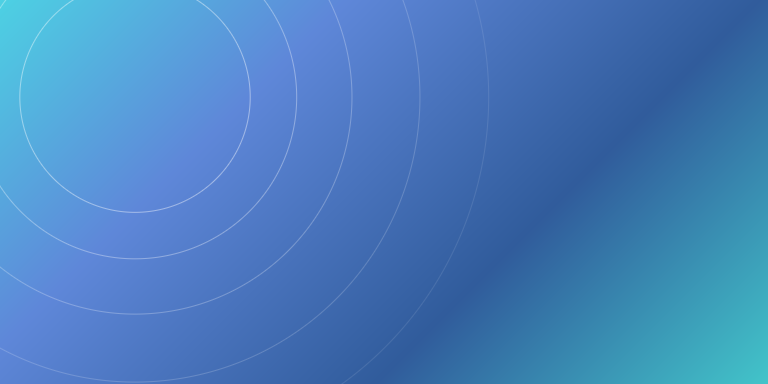
Reproduce this background procedurally as a Shadertoy shader.

```glsl
const vec3 CYAN   = vec3(0.30, 0.82, 0.89);
const vec3 VIOLET = vec3(0.37, 0.53, 0.85);
const vec3 NAVY   = vec3(0.19, 0.36, 0.61);
const vec3 TEAL   = vec3(0.26, 0.77, 0.79);

const int RING_COUNT = 5;
const float RING_RADII[RING_COUNT] = float[](0.300, 0.421, 0.565, 0.742, 0.921);

// Position of x between two gradient stops, from 0 to 1
float ramp(float start, float end, float x) {
    return clamp((x - start) / (end - start), 0.0, 1.0);
}

// Four colour stops along the diagonal
vec3 diagonalGradient(float t, float violetStop, float navyStop) {
    vec3 color = mix(CYAN, VIOLET, ramp(0.0, violetStop, t));
    color = mix(color, NAVY, ramp(violetStop, navyStop, t));
    return mix(color, TEAL, ramp(navyStop, 1.0, t));
}

// Share of a pixel covered by a circular line
float ringCoverage(vec2 p, vec2 center, float radius, float width, float pixel) {
    float d = abs(length(p - center) - radius);
    float inner = max(d - 0.5 * pixel, -0.5 * width);
    float outer = min(d + 0.5 * pixel, 0.5 * width);
    return clamp((outer - inner) / pixel, 0.0, 1.0);
}

void mainImage(out vec4 fragColor, in vec2 fragCoord) {
    // Canvas height is one unit
    float pixel = 1.0 / iResolution.y;
    vec2 p = fragCoord * pixel;
    float aspect = iResolution.x * pixel;

    // Background running from the top left to the bottom right
    float t = (p.x + 1.0 - p.y) / (aspect + 1.0);
    vec3 color = diagonalGradient(t, 0.30, 0.66);

    // Concentric rings, fainter outwards
    vec2 center = vec2(0.1758 * aspect, 0.747);
    for (int i = 0; i < RING_COUNT; i++) {
        float opacity = mix(0.42, 0.10, float(i) / float(RING_COUNT - 1));
        float line = ringCoverage(p, center, RING_RADII[i], 0.0027, pixel);
        color = mix(color, vec3(1.0), opacity * line);
    }

    fragColor = vec4(color, 1.0);
}
```
